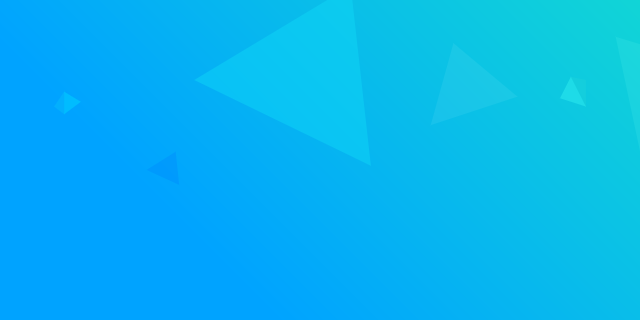
A Shadertoy shader for this background:

```glsl
// A diagonal blue-to-turquoise gradient with translucent triangular shards.
// Each shard is the intersection of three half-planes, blended over the
// gradient; small gems are built from two adjoining facets.

// Signed distance to a line through a and b, positive on its right side.
float edgeDistance(vec2 p, vec2 a, vec2 b) {
    vec2 along = normalize(b - a);
    return dot(p - a, vec2(along.y, -along.x));
}

// Antialiased coverage of a triangle with either winding.
float triangle(vec2 p, vec2 a, vec2 b, vec2 c) {
    float winding = -sign(edgeDistance(c, a, b));
    float d = max(edgeDistance(p, a, b) * winding,
              max(edgeDistance(p, b, c) * winding,
                  edgeDistance(p, c, a) * winding));
    return clamp(0.5 - d * iResolution.y, 0.0, 1.0);
}

// Blend a tint (rgb, opacity) over the base through a coverage mask.
vec3 blend(vec3 base, vec4 tint, float mask) {
    return mix(base, tint.rgb, tint.a * mask);
}

void mainImage(out vec4 fragColor, in vec2 fragCoord) {
    // Height spans 0 to 1, width spans 0 to 2
    vec2 p = fragCoord / iResolution.y;

    // Background: flat blue at lower left, turquoise at upper right
    float ramp = clamp((p.x + p.y - 0.87) / 2.13, 0.0, 1.0);
    vec3 color = mix(vec3(0.0, 0.64, 1.0), vec3(0.067, 0.835, 0.84), ramp);

    // Large central shard
    color = blend(color, vec4(0.06, 0.86, 0.97, 0.42),
        triangle(p, vec2(0.607, 0.75), vec2(1.096, 1.044), vec2(1.159, 0.482)));

    // Pale shard to its right
    color = blend(color, vec4(0.8, 1.0, 1.0, 0.075),
        triangle(p, vec2(1.417, 0.865), vec2(1.617, 0.698), vec2(1.346, 0.609)));

    // Shard cut off by the right border
    color = blend(color, vec4(0.45, 1.0, 0.95, 0.12),
        triangle(p, vec2(1.924, 0.885), vec2(2.214, 0.797), vec2(2.018, 0.443)));

    // Right gem: bright front facet and faint side facet
    vec2 gemTop = vec2(1.784, 0.76), gemFoot = vec2(1.831, 0.667);
    color = blend(color, vec4(0.25, 1.0, 0.97, 0.33),
        triangle(p, gemTop, gemFoot, vec2(1.75, 0.693)));
    color = blend(color, vec4(0.15, 0.85, 0.84, 0.25),
        triangle(p, gemTop, gemFoot, vec2(1.831, 0.75)));

    // Left gem: light right facet and dimmer left facet
    vec2 ridgeTop = vec2(0.2005, 0.7135), ridgeFoot = vec2(0.2005, 0.643);
    color = blend(color, vec4(0.0, 0.86, 1.0, 0.44),
        triangle(p, ridgeTop, ridgeFoot, vec2(0.2526, 0.682)));
    color = blend(color, vec4(0.04, 0.82, 0.97, 0.25),
        triangle(p, ridgeTop, ridgeFoot, vec2(0.169, 0.667)));

    // Small dark shard
    color = blend(color, vec4(0.0, 0.56, 0.99, 0.5),
        triangle(p, vec2(0.549, 0.526), vec2(0.458, 0.469), vec2(0.56, 0.422)));

    fragColor = vec4(color, 1.0);
}
```
